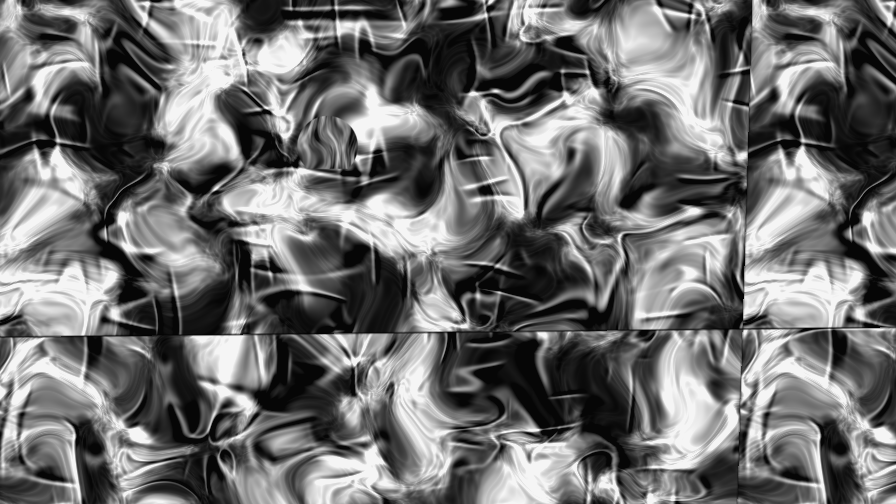
A Shadertoy shader for this texture:

```glsl
// Monochrome folded relief: soft light and dark lumps crossed by bright creases.
// Warped gradient noise gives the lumps, its zero lines give creases and strokes,
// and two tilted seams cut the sheet into repeated tiles.

const float TILE_WIDTH = 1.478;
const vec2 LOWER_TILE_SHIFT = vec2(7.3, 4.6);

// Unit gradient chosen by an integer hash of the lattice cell
vec2 latticeGradient(vec2 cell) {
    uvec2 k = uvec2(ivec2(cell)) * uvec2(73856u, 19349u);
    uint h = (k.x ^ (k.y << 3u)) + 977u;
    h = (h ^ (h >> 15u)) * 668265u;
    h = (h ^ (h >> 13u)) * 374761u;
    h ^= h >> 16u;
    float angle = float(h & 65535u) * 6.28319 / 65536.0;
    return vec2(cos(angle), sin(angle));
}

float gradientNoise(vec2 p) {
    vec2 cell = floor(p);
    vec2 f = p - cell;
    vec2 u = f * f * f * (f * (f * 6.0 - 15.0) + 10.0);
    vec2 e = vec2(1.0, 0.0);
    float a = dot(latticeGradient(cell), f);
    float b = dot(latticeGradient(cell + e.xy), f - e.xy);
    float c = dot(latticeGradient(cell + e.yx), f - e.yx);
    float d = dot(latticeGradient(cell + e.xx), f - e.xx);
    return mix(mix(a, b, u.x), mix(c, d, u.x), u.y);
}

float fractalNoise(vec2 p, int octaves) {
    float sum = 0.0, amplitude = 1.0;
    for (int i = 0; i < octaves; i++) {
        sum += amplitude * gradientNoise(p);
        p = mat2(1.6, 1.2, -1.2, 1.6) * p + 11.7;
        amplitude *= 0.5;
    }
    return sum;
}

vec2 warp(vec2 p, float frequency, float amount) {
    vec2 s = p * frequency;
    return p + amount * vec2(gradientNoise(s + 3.4), gradientNoise(s + 27.8));
}

// Bright line on the zero level of a field, with a shadow along one side
float crease(float field, float width) {
    float light = field / width;
    float shade = light + 1.9;
    return exp(-light * light) - 0.75 * exp(-0.6 * shade * shade);
}

// Patchy mask that breaks lines into short pieces
float patches(vec2 p, float frequency, float threshold) {
    return smoothstep(threshold, threshold + 0.22, gradientNoise(p * frequency));
}

float reliefTone(vec2 p) {
    vec2 bent = warp(warp(p, 5.0, 0.14), 11.0, 0.05);

    // Lumps
    float lumps = fractalNoise(bent * 6.3, 5);
    float tone = 0.455 * (1.0 + tanh(3.7 * lumps - 0.22));

    // Fine fibres, strongest on the lit lumps
    vec2 frayed = warp(bent, 17.0, 0.045);
    float fibre = abs(gradientNoise(frayed * vec2(34.0, 22.0) + 5.3));
    float hair = abs(gradientNoise(frayed.yx * vec2(60.0, 32.0) + 9.1));
    tone += (0.2 + 0.8 * tone) * (0.19 - 0.65 * fibre - 0.45 * hair);
    tone += 0.05;

    // Curved creases
    float broad = gradientNoise(bent * 5.2 + 31.6);
    float narrow = gradientNoise(bent * 9.5 + 52.3);
    tone += 0.46 * crease(broad, 0.035) * patches(p + 2.7, 6.0, -0.08);
    tone += 0.34 * crease(narrow, 0.05) * patches(p + 8.2, 7.0, -0.02);

    // Short level and upright strokes
    vec2 eased = warp(p, 6.0, 0.02);
    float level = gradientNoise(eased * vec2(3.5, 15.0) + 14.2);
    float upright = gradientNoise(eased * vec2(15.0, 4.5) + 41.9);
    tone += 0.48 * crease(level, 0.055) * patches(p + 5.1, 7.0, 0.06);
    tone += 0.38 * crease(upright, 0.055) * patches(p + 12.6, 8.0, 0.08);
    return clamp(tone, 0.025, 0.96);
}

// Small round inset with upright streaks and a flat foot
float insetTone(vec2 p) {
    float streaks = fractalNoise(warp(p, 14.0, 0.03) * vec2(58.0, 13.0), 3);
    return clamp(0.4 + 0.75 * streaks, 0.04, 0.85);
}

float insetMask(vec2 p, float radius, float blur) {
    float edge = max(length(p) - radius, -0.75 * radius - p.y);
    return 1.0 - smoothstep(-blur, blur, edge);
}

void mainImage(out vec4 fragColor, in vec2 fragCoord) {
    vec2 p = fragCoord / iResolution.y;
    float blur = max(0.0018, 0.75 / iResolution.y);

    // Tiles on either side of the seams
    float besideSeam = p.x - (1.463 + 0.03 * p.y);
    float aboveSeam = p.y - (0.331 + 0.011 * p.x);
    vec2 sheet = p;
    if (besideSeam > 0.0) sheet.x -= TILE_WIDTH;
    if (aboveSeam < 0.0) sheet += LOWER_TILE_SHIFT;

    float tone = reliefTone(sheet);
    vec2 insetPoint = p - vec2(0.65, 0.71);
    tone = mix(tone, insetTone(p), insetMask(insetPoint, 0.06, blur));

    // Hairline shadows soften the cuts
    tone *= 1.0 - 0.6 * (1.0 - smoothstep(0.0, 2.0 * blur, abs(aboveSeam)));
    tone *= 1.0 - 0.35 * (1.0 - smoothstep(0.0, 2.0 * blur, abs(besideSeam)));
    fragColor = vec4(vec3(tone), 1.0);
}
```
